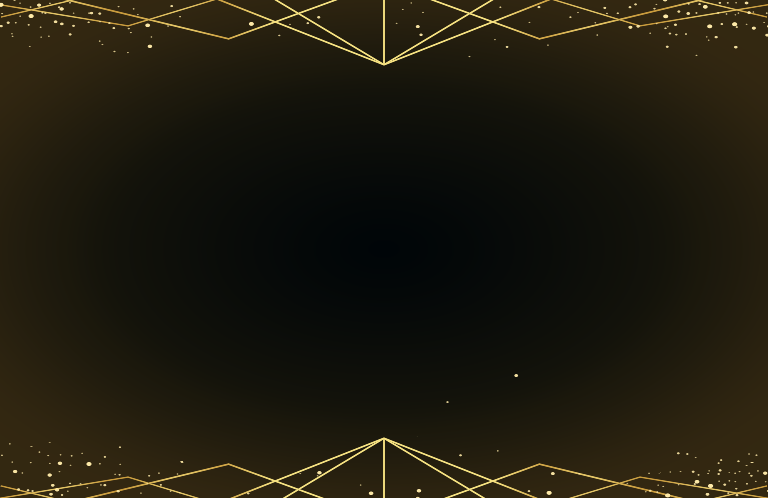
This background is drawn by a Shadertoy shader. Its source:

```glsl
// Dark vignette framed by thin gold chevrons and scattered gold flecks.
// The plane is folded left-right and top-bottom, so one set of strands
// draws all four corners; jittered cells place the flecks.

const vec3 CORE = vec3(0.0, 0.02, 0.03);
const vec3 OLIVE = vec3(0.09, 0.084, 0.045);
const vec3 AMBER = vec3(0.20, 0.155, 0.068);
const vec3 GOLD = vec3(0.79, 0.61, 0.24);
const vec3 PALE = vec3(0.97, 0.89, 0.51);
const vec3 FLECK = vec3(1.0, 0.92, 0.66);

const vec2 VIGNETTE_SIZE = vec2(0.85, 0.485); // half axes, in canvas heights
const float TOP_SHIFT = 0.010;   // upper frame hangs slightly lower
const float HALF_WIDTH = 0.0017;
const float OVERHANG = 0.02;     // strands run past the canvas edge
const float FLECK_DEPTH = 0.13;
const int FLECK_LAYERS = 2;

// Peaks, as (distance from the axis, distance from the border).
const vec2 APEX = vec2(0.0, 0.120);
const vec2 INNER_PEAK = vec2(0.312, 0.068);
const vec2 OUTER_PEAK = vec2(0.514, 0.042);
const vec2 SIDE_START = vec2(0.768, 0.024);

float hash(vec2 p) {
    vec3 q = fract(vec3(p.xyx) * 0.1031);
    q += dot(q, q.yzx + 33.33);
    return fract((q.x + q.y) * q.z);
}

float segment(vec2 p, vec2 a, vec2 b) {
    vec2 ab = b - a;
    return length(p - a - ab * clamp(dot(p - a, ab) / dot(ab, ab), 0.0, 1.0));
}

// Distance to a strand falling from a peak; run is signed sideways travel per fall.
float strand(vec2 p, vec2 peak, float run) {
    float fall = peak.y + OVERHANG;
    return segment(p, peak, peak + fall * vec2(run, -1.0));
}

float coverage(float d, float pixel) {
    return 1.0 - smoothstep(-0.5 * pixel, 0.5 * pixel, d);
}

vec3 vignette(vec2 p) {
    float r = length(p / VIGNETTE_SIZE);
    vec3 c = mix(CORE, OLIVE, pow(min(r / 0.75, 1.0), 1.25));
    return mix(c, AMBER, smoothstep(0.62, 1.2, r));
}

// Jittered cells; flecks grow denser towards the corners.
float flecks(vec2 p, vec2 folded, float pixel) {
    float density = mix(0.07, 0.62, smoothstep(0.3, 0.72, folded.x));
    density *= 1.0 - smoothstep(0.02, FLECK_DEPTH, folded.y);
    float mask = 0.0;
    for (int i = 0; i < FLECK_LAYERS; i++) {
        float cellSize = 0.020 + 0.009 * float(i);
        vec2 grid = p / cellSize + 100.0 + 37.0 * float(i);
        vec2 id = floor(grid);
        vec2 jitter = vec2(hash(id + 11.3), hash(id + 47.9));
        vec2 offset = (fract(grid) - mix(vec2(0.25), vec2(0.75), jitter)) * cellSize;
        float size = hash(id + 83.1);
        float radius = mix(0.0014, 0.0045, size * size * size);
        float dotMask = coverage(length(offset * vec2(0.85, 1.1)) - radius, pixel);
        mask = max(mask, dotMask * step(hash(id), density) * mix(0.65, 1.0, size));
    }
    return mask;
}

void mainImage(out vec4 fragColor, in vec2 fragCoord) {
    float pixel = 1.0 / iResolution.y;
    vec2 p = (fragCoord - 0.5 * iResolution.xy) * pixel;
    float depth = p.y < 0.0 ? p.y + 0.5 : 0.5 - p.y - TOP_SHIFT;
    vec2 folded = vec2(abs(p.x), depth);

    vec3 color = vignette(p);

    // Central fan and the inner chevron
    float d = strand(folded, APEX, 0.0);
    d = min(d, strand(folded, APEX, 1.67));
    d = min(d, strand(folded, APEX, 2.54));
    d = min(d, strand(folded, INNER_PEAK, -2.75));
    d = min(d, strand(folded, INNER_PEAK, 4.15));

    // Finer outer chevron and side strand
    float outer = strand(folded, OUTER_PEAK, -3.3);
    outer = min(outer, strand(folded, OUTER_PEAK, 6.05));
    outer = min(outer, strand(folded, SIDE_START, -4.2));
    d = min(d, outer + 0.0003);

    // Metallic sheen varies along the strands
    float sheen = 1.0 - smoothstep(0.2, 0.36, folded.x);
    sheen = max(sheen, 0.3 + 0.3 * sin(folded.x * 26.0 + 3.4));
    color = mix(color, mix(GOLD, PALE, sheen), coverage(d - HALF_WIDTH, pixel));

    color = mix(color, FLECK, flecks(p, folded, pixel));
    fragColor = vec4(color, 1.0);
}
```
